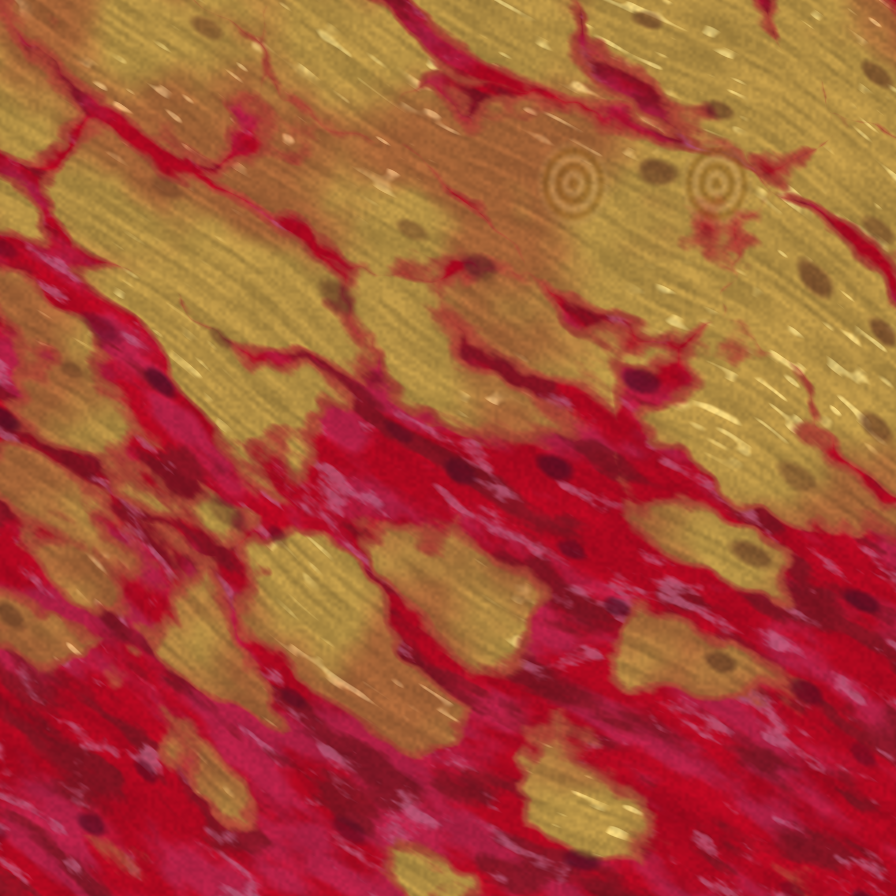
Write a three.js fragment shader that draws this texture.

```glsl
varying vec2 vUv;

float hash(vec2 p) {
  vec3 h = fract(vec3(p.xyx) * 0.1031);
  h += dot(h, h.yzx + 33.33);
  return fract((h.x + h.y) * h.z);
}

vec2 hash2(vec2 p) {
  return vec2(hash(p), hash(p + 47.3));
}

float noise(vec2 p) {
  vec2 i = floor(p), f = fract(p);
  f = f * f * (3.0 - 2.0 * f);
  return mix(mix(hash(i), hash(i + vec2(1, 0)), f.x),
             mix(hash(i + vec2(0, 1)), hash(i + vec2(1, 1)), f.x), f.y);
}

float fbm(vec2 p) {
  float sum = 0.0, amp = 0.533;
  for (int i = 0; i < 4; i++) {
    sum += amp * noise(p);
    p = p * 2.03 + 17.1;
    amp *= 0.5;
  }
  return sum;
}

// Gap between the two nearest cell centres: zero on the walls
float cellInterior(vec2 p) {
  vec2 base = floor(p);
  float nearest = 9.0, second = 9.0;
  for (int y = -1; y <= 1; y++)
    for (int x = -1; x <= 1; x++) {
      vec2 id = base + vec2(x, y);
      float d = length(id + 0.1 + 0.8 * hash2(id) - p);
      second = min(second, max(nearest, d));
      nearest = min(nearest, d);
    }
  return second - nearest;
}

// Sparse soft ellipses lying along the fibres
float nuclei(vec2 p) {
  vec2 base = floor(p);
  float mask = 0.0;
  for (int y = -1; y <= 1; y++)
    for (int x = -1; x <= 1; x++) {
      vec2 id = base + vec2(x, y);
      vec2 size = vec2(0.2, 0.13) * (0.7 + 0.6 * hash(id + 9.7));
      float d = length((p - id - 0.2 - 0.6 * hash2(id + 3.1)) / size);
      float strength = step(0.62, hash(id + 71.0)) * (0.5 + 0.5 * hash(id + 5.0));
      mask = max(mask, strength * smoothstep(1.25, 0.6, d));
    }
  return mask;
}

void main() {
  vec2 p = vUv;

  // Fibre coordinates: x along, y across, gently bent
  vec2 fibre = vec2(dot(p, vec2(0.83, -0.56)), dot(p, vec2(0.56, 0.83)));
  fibre.y += 0.07 * (noise(p * 2.3 + 4.0) - 0.5) + 0.02 * (noise(p * 7.0) - 0.5);

  // Collagen widens in a diagonal band and in the lower corner
  float band = exp(-pow((p.y - 0.6 + 0.3 * p.x) / 0.08, 2.0));
  float lower = smoothstep(0.1, -0.08, p.y - 0.23 + 0.08 * p.x);
  float patches = fbm(fibre * vec2(4.0, 9.0) + 31.0);
  float fringe = fbm(fibre * vec2(16.0, 60.0));
  vec2 warp = vec2(fbm(p * 8.0 + 2.0), fbm(p * 8.0 + 51.0)) - 0.5;
  float cell = cellInterior(fibre * vec2(3.0, 7.2) + 0.7 * warp + 6.0);
  cell -= 0.05 + 0.42 * band + 0.5 * lower + 0.7 * (patches - 0.5);
  cell += 0.22 * (fringe - 0.5);

  // Red collagen with magenta mottling and dark folds
  float mottle = fbm(fibre * vec2(9.0, 24.0) + 80.0);
  float folds = fbm(fibre * vec2(11.0, 34.0) + 140.0);
  vec3 collagen = mix(vec3(0.67, 0.03, 0.12), vec3(0.69, 0.12, 0.26),
                      smoothstep(0.42, 0.66, mottle));
  collagen = mix(collagen, vec3(0.48, 0.08, 0.13), 0.85 * smoothstep(0.52, 0.7, folds));
  collagen *= 0.86 + 0.28 * fringe;
  float lilac = smoothstep(0.62, 0.8, fbm(fibre * vec2(18.0, 55.0) + 210.0));
  collagen = mix(collagen, vec3(0.73, 0.38, 0.5), 0.7 * lilac);

  // Ochre muscle with fine striations and pale glints
  float tint = fbm(p * 5.0 + 12.0);
  vec3 muscle = mix(vec3(0.63, 0.38, 0.21), vec3(0.69, 0.55, 0.26),
                    smoothstep(0.32, 0.6, tint + 0.25 * (cell - 0.2)));
  float stripes = noise(fibre * vec2(16.0, 170.0) + 8.0);
  muscle *= 0.89 + 0.22 * stripes;
  float glints = smoothstep(0.74, 0.94, noise(fibre * vec2(34.0, 150.0) + 60.0));
  glints *= smoothstep(0.48, 0.68, noise(p * 9.0 + 90.0));
  muscle += 0.24 * glints * vec3(0.9, 1.0, 0.85);

  // Rust rim between the two tissues
  vec3 rust = vec3(0.65, 0.27, 0.2) * (0.9 + 0.2 * fringe);
  vec3 color = mix(collagen, rust, smoothstep(-0.05, 0.05, cell));
  color = mix(color, muscle, smoothstep(0.04, 0.15, cell));

  // Nuclei: brown in muscle, wine-dark in collagen
  float nucleus = nuclei(fibre * vec2(9.0, 11.0) + 0.25 * warp + 20.0);
  vec3 stain = mix(vec3(0.32, 0.05, 0.13), vec3(0.4, 0.23, 0.14),
                   smoothstep(0.0, 0.15, cell));
  color = mix(color, stain, 0.8 * nucleus * (0.7 + 0.5 * fringe));

  // Two faint ringed bubbles
  for (int i = 0; i < 2; i++) {
    float r = length((p - vec2(0.64 + 0.16 * float(i), 0.795)) * vec2(1.0, 0.85));
    float fade = smoothstep(0.045, 0.028, r);
    color = mix(color, vec3(0.65, 0.47, 0.23), 0.6 * fade);
    color += 0.06 * fade * cos(r * 420.0 + 2.5);
  }

  // Fine grain
  color *= 0.94 + 0.12 * noise(p * 240.0);
  gl_FragColor = vec4(color, 1.0);
}
```
